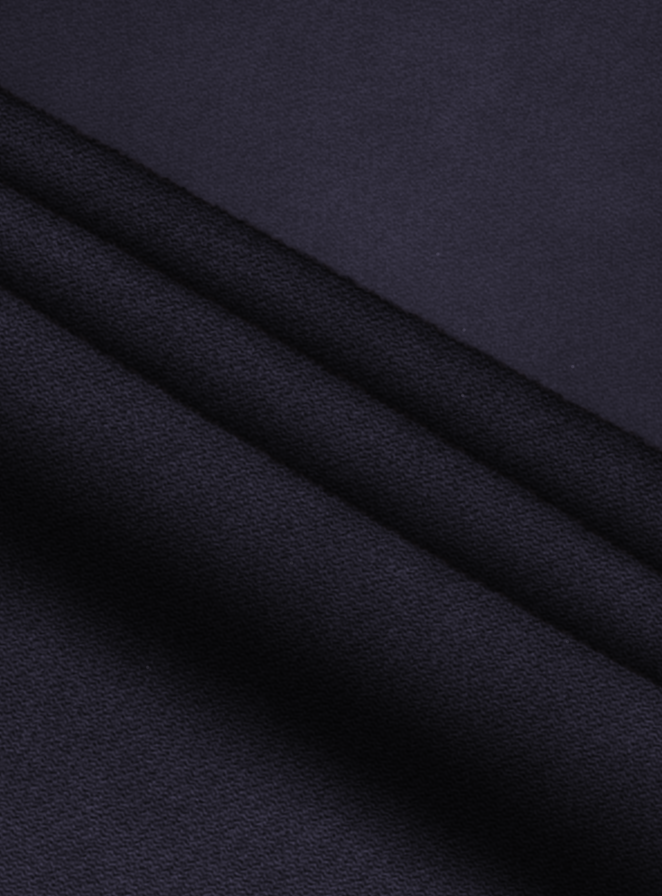
Reproduce this texture procedurally as a WebGL 1 fragment shader.

```glsl
precision highp float;
uniform vec2 u_resolution;

float hash(vec2 p) {
  return fract(sin(dot(p, vec2(127.1, 311.7))) * 43758.5453);
}

float noise(vec2 p) {
  vec2 i = floor(p);
  vec2 f = fract(p);
  f = f * f * (3.0 - 2.0 * f);
  return mix(mix(hash(i), hash(i + vec2(1.0, 0.0)), f.x),
             mix(hash(i + vec2(0.0, 1.0)), hash(i + 1.0), f.x), f.y);
}

float fbm(vec2 p) {
  float sum = 0.0;
  float amp = 0.5;
  for (int i = 0; i < 4; i++) {
    sum += amp * noise(p);
    p = mat2(0.8, -0.6, 0.6, 0.8) * p * 2.1;
    amp *= 0.5;
  }
  return sum;
}

// Height of a crease at x, measured downwards from the top
float crease(float x, float start, float slope, float bend) {
  return start + x * (slope + bend * x);
}

// Light across a rolled fold: rises from the crest, fades into the next crease
float roll(float t, float crest, float fadeStart, float fadeEnd) {
  return smoothstep(-0.22, crest, t) * (1.0 - smoothstep(fadeStart, fadeEnd, t));
}

float cover(float d, float softness) {
  return smoothstep(-softness, softness, d);
}

// Thin fuzzy line along a crease
float rim(float d, float width) {
  return exp(-d * d / (width * width));
}

// Interlaced diagonal threads with uneven yarn
float weave(vec2 p, float pitch) {
  vec2 q = mat2(0.87, -0.49, 0.49, 0.87) * p / pitch;
  q += 0.4 * noise(q * 0.35);
  float threads = sin(6.2832 * q.y + 1.2 * sin(3.1416 * q.x)) * 0.6
                + sin(3.1416 * (q.x + q.y)) * 0.4;
  return threads * 0.6 + (noise(q * 1.8) - 0.5) * 0.9;
}

// Sparse lint, one possible fleck in each cell
float lint(vec2 p, float cells, float rarity) {
  vec2 g = p * cells;
  vec2 id = floor(g);
  vec2 center = 0.25 + 0.5 * vec2(hash(id + 3.1), hash(id + 8.7));
  float fleck = 1.0 - smoothstep(0.02, 0.07, length(fract(g) - center));
  return fleck * step(rarity, hash(id));
}

void main() {
  vec2 p = gl_FragCoord.xy / u_resolution.y;
  p.y = 1.0 - p.y;
  float fuzz = (noise(p * 190.0) - 0.5) * 0.004 + (noise(p * 45.0) - 0.5) * 0.002;
  float y = p.y + fuzz;

  float edge1 = crease(p.x, 0.098, 0.55, 0.0);
  float edge2 = crease(p.x, 0.202, 0.55, 0.059);
  float edge3 = crease(p.x, 0.319, 0.65, -0.06);
  float shade = crease(p.x, 0.585, 0.62, 0.06);
  float d1 = y - edge1;
  float d2 = y - edge2;
  float d3 = y - edge3;

  // Flat cloth behind the folds
  vec2 toGlow = p - vec2(0.43, 0.20);
  float glow = exp(-dot(toGlow, toGlow) * 9.0);
  float back = 0.128 + 0.045 * glow + 0.008 * smoothstep(0.3, 0.7, p.x);
  back *= 1.0 - 0.12 * exp(min(d1, 0.0) * 70.0);

  // Two narrow rolls, then the broad roll with its shadow
  float fold1 = 0.036 + 0.072 * roll(d1 / (edge2 - edge1), 0.36, 0.42, 1.08);
  float fold2 = 0.038 + 0.086 * roll(d2 / (edge3 - edge2), 0.26, 0.32, 1.05);
  float fold3 = 0.034 + 0.094 * roll(d3 / (shade - edge3), 0.14, 0.18, 0.88);

  // Cloth in front, emerging from the shadow
  float front = smoothstep(-0.01, 0.135, p.y - shade);
  fold3 += front * (0.094 + 0.02 * smoothstep(0.75, 1.0, p.y));

  float light = mix(back, fold1, cover(d1, 0.003));
  light = mix(light, fold2, cover(d2, 0.004));
  light = mix(light, fold3, cover(d3, 0.004));

  // Cloudy nap and woven grain, softer on the distant cloth
  float focus = mix(0.15, 0.48, cover(d1, 0.004));
  float grain = mix(0.22, 0.36, cover(d1, 0.004));
  light *= 1.0 + 0.18 * (fbm(p * 22.0) - 0.47);
  light *= 1.0 + focus * weave(p, 0.0054);
  light *= 1.0 + grain * (noise(p * 400.0) - 0.5);

  vec3 shadowTint = vec3(1.0, 0.97, 1.2);
  vec3 litTint = vec3(1.05, 0.985, 1.32);
  vec3 color = light * mix(shadowTint, litTint, smoothstep(0.03, 0.12, light));

  // Dark warm fibres along the creases and pale flecks
  float seams = rim(d1, 0.004) + rim(d2, 0.004) + rim(d3, 0.004);
  color *= 1.0 - 0.3 * min(seams, 1.0);
  color += vec3(0.030, 0.021, 0.020) * seams * noise(p * 240.0);
  color += vec3(0.09, 0.085, 0.10) * lint(p, 26.0, 0.985);

  gl_FragColor = vec4(color, 1.0);
}
```
